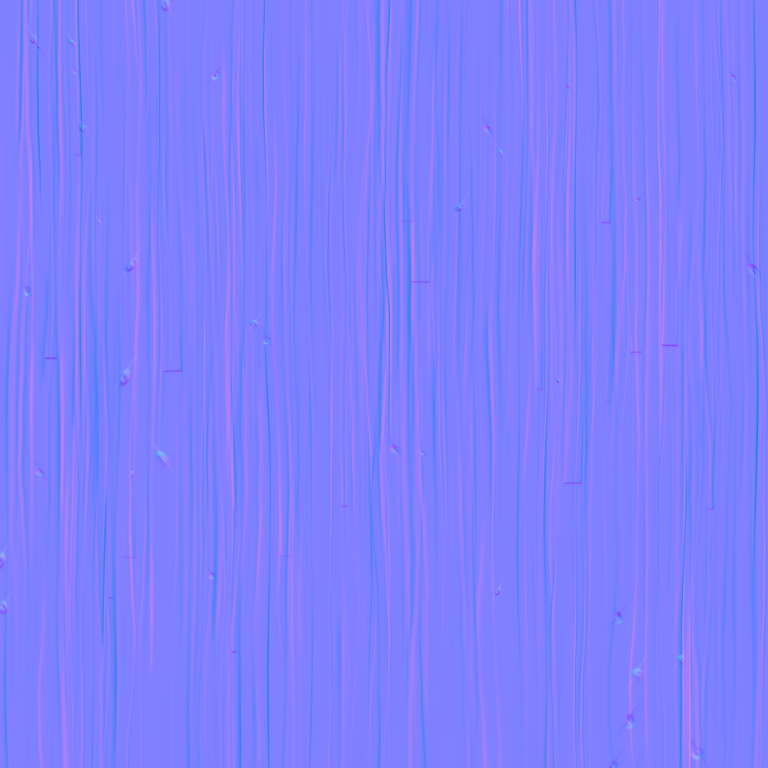
Write a WebGL 2 fragment shader that draws this texture map.

```glsl
#version 300 es
precision highp float;
// Normal map of weathered wood: long wavering vertical creases, small knots
// and chipped splinters. Each part adds its surface tilt to one slope vector,
// which is turned into a unit normal and encoded as a colour at the end.

uniform vec2 u_resolution;
out vec4 outColor;

const int STRANDS = 340;         // long creases along the grain
const int KNOTS = 36;            // small round dents
const int CHIPS = 18;            // splinters with a square lower end
const float STRAND_WIDTH = 0.00105;
const float STRAND_TILT = 0.42;
const float WAVER = 0.0042;      // sideways wander of each strand
const float SLANT = 0.014;       // lean of each strand off the vertical
const float KNOT_RADIUS = 0.0062;
const float KNOT_TILT = 0.34;
const float CHIP_TILT = 0.38;
const float EDGE_WIDTH = 0.0009;
const float GRAIN_TILT = 0.03;   // faint streaks on the flat wood

float hash(float id, float seed) {
  return fract(sin(id * 127.1 + seed * 311.7) * 43758.5453);
}

float valueNoise(vec2 p) {
  vec2 cell = floor(p);
  vec2 f = fract(p);
  f = f * f * (3.0 - 2.0 * f);
  float id = cell.x + cell.y * 57.0;
  return mix(mix(hash(id, 1.0), hash(id + 1.0, 1.0), f.x),
             mix(hash(id + 57.0, 1.0), hash(id + 58.0, 1.0), f.x), f.y);
}

// Soft line profile, never much thinner than a pixel.
float ridge(float dist, float width) {
  float t = dist / max(width, 0.4 / u_resolution.y);
  return exp(-0.5 * t * t);
}

// Gentle bend shared by neighbouring fibres.
float grainBend(vec2 p) {
  return 0.003 * sin(p.y * 5.0 + p.x * 9.0) + 0.0012 * sin(p.y * 17.0 - p.x * 23.0);
}

// Sideways tilt of all strands; sides alternate so that broad tilt cancels.
float strandSlope(vec2 p) {
  float slope = 0.0;
  for (int i = 0; i < STRANDS; i++) {
    float id = float(i) + 1.0;
    float x = (id + 3.0 * hash(id, 2.0) - 2.0) / float(STRANDS);
    x += 0.012 * sin(x * 31.0);
    if (abs(p.x - x) > 0.024) continue;

    float phase = 6.2832 * hash(id, 3.0);
    float wander = sin(p.y * (5.0 + 9.0 * hash(id, 4.0)) + phase)
                 + 0.3 * sin(p.y * 27.0 + phase * 2.0)
                 + 0.1 * sin(p.y * 71.0 + phase * 5.0);
    float dist = p.x - x - WAVER * wander * hash(id, 5.0);
    float along = p.y - hash(id, 7.0);
    dist -= SLANT * (hash(id, 12.0) - 0.5) * along;

    float reach = 0.08 + 0.6 * hash(id, 6.0);
    float fade = 1.0 - smoothstep(0.6 * reach, reach, abs(along));
    fade *= 0.7 + 0.3 * sin(p.y * 15.0 + phase * 3.0);

    float kind = hash(id, 8.0);
    float side = mod(id, 2.0) < 0.5 ? -1.0 : 1.0;
    float width = STRAND_WIDTH * mix(0.6, 1.7, pow(hash(id, 10.0), 1.5));
    float tilt = STRAND_TILT * mix(0.15, 1.0, pow(hash(id, 11.0), 1.6));
    if (kind > 0.95) {           // sharp deep crack
      width = 0.65 * STRAND_WIDTH;
      tilt = STRAND_TILT * 1.9;
    }
    // One flank is crisp, the other eases into the flat wood.
    float flank = dist * side > 0.0 ? 1.5 : 0.7;
    float profile = ridge(dist, width * flank);
    if (kind < 0.3) {            // groove with two opposite walls
      profile -= 0.8 * ridge(dist - 3.0 * width, width);
    }
    slope += side * tilt * fade * profile;
  }
  return slope;
}

// Uneven round dents: a raised rim, a rough inside and a faint scar.
vec2 knotSlope(vec2 p) {
  vec2 slope = vec2(0.0);
  for (int i = 0; i < KNOTS; i++) {
    float id = float(i) + 301.0;
    float radius = KNOT_RADIUS * mix(0.35, 1.25, hash(id, 1.0));
    vec2 q = (p - vec2(hash(id, 2.0), hash(id, 3.0))) / radius;
    if (dot(q, q) > 25.0) continue;
    float lean = hash(id, 4.0) - 0.5;
    q.y += lean * q.x;
    float angle = atan(q.y, q.x + 0.0001);
    float rim = length(q) * (1.0 + 0.2 * sin(2.0 * angle + id));
    float side = hash(id, 5.0) < 0.4 ? -1.0 : 1.0;
    float band = exp(-9.0 * (rim - 0.9) * (rim - 0.9));
    slope += side * KNOT_TILT * (0.7 + 0.5 * sin(angle + id)) * band * q;
    float rough = sin(q.x * 4.0 + q.y * 3.0 + id * 2.0);
    slope += KNOT_TILT * 0.6 * rough * exp(-2.5 * rim * rim) * vec2(0.6, 1.0);
    float scar = q.y + 1.3 * q.x * sign(lean) - 0.6;
    slope += 0.1 * side * exp(-5.0 * scar * scar - 0.25 * q.x * q.x);
  }
  return slope;
}

// Sunken splinters: walls that fade upward from a crisp cross cut.
vec2 chipSlope(vec2 p) {
  vec2 slope = vec2(0.0);
  for (int i = 0; i < CHIPS; i++) {
    float id = float(i) + 401.0;
    vec2 q = p - vec2(hash(id, 1.0), 0.9 * hash(id, 2.0));
    float halfWide = mix(0.002, 0.012, pow(hash(id, 3.0), 2.5));
    float tall = mix(0.03, 0.24, hash(id, 4.0));
    float wall = smoothstep(-0.001, 0.001, q.y) * (1.0 - smoothstep(0.2 * tall, tall, q.y));
    float bow = 0.0012 * (sin(q.y * 35.0 + id) - sin(id));
    float left = ridge(q.x + halfWide - bow, EDGE_WIDTH) * hash(id, 5.0);
    float right = ridge(q.x - halfWide - bow, EDGE_WIDTH) * hash(id, 6.0);
    slope.x += CHIP_TILT * wall * (left - right);
    float cut = 1.0 - smoothstep(halfWide, halfWide + 0.002, abs(q.x));
    float tip = q.y - 0.08 * (hash(id, 7.0) - 0.5) * q.x;
    float depth = mix(0.2, 1.1, hash(id, 8.0));
    slope.y -= CHIP_TILT * depth * cut * ridge(tip, EDGE_WIDTH);
  }
  return slope;
}

void main() {
  vec2 uv = gl_FragCoord.xy / u_resolution;
  vec2 bent = uv + vec2(grainBend(uv), 0.0);

  vec2 slope = knotSlope(uv) + chipSlope(uv);
  slope.x += strandSlope(bent);
  slope.x += GRAIN_TILT * 2.0 * (valueNoise(bent * vec2(190.0, 6.0)) - 0.5);

  vec3 normal = normalize(vec3(slope, 1.0));
  outColor = vec4(normal * 0.5 + 0.5, 1.0);
}
```
